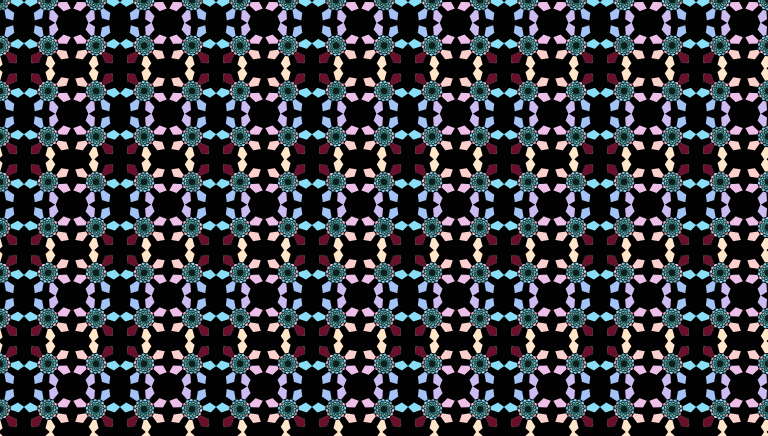
This pattern is drawn by a Shadertoy shader. Its source:

```glsl
// Mirrored lattice of seven-petalled rosettes on black. Space is folded about two
// sets of mirror lines, petals are kites repeated by angle, and each core is a
// log-polar stack of staggered facets. Lengths are in canvas heights.
#define CELL vec2(0.2202, 0.2085)    // mirrored repeat, two rosettes each way
#define ORIGIN vec2(0.0551, 0.8433)  // crossing of two mirror lines
#define RADIUS 0.0556                // centre of rosette to petal tip
#define TILT 0.095                   // turn of the petals, radians
#define PETALS 7.0
#define PETAL_START 0.44             // the rest are fractions of RADIUS
#define PETAL_WIDEST 0.76
#define PETAL_HALF 0.205
#define CORE 0.43
#define RING_RATIO 0.75
#define FACETS 14.0
#define SAMPLES 3

const float TAU = 6.283185;
const vec3 BLACK = vec3(0.008, 0.009, 0.008);

// Cyan, maroon, cream, salmon, pink, lavender, blue
const vec3 PETAL_COLOURS[7] = vec3[7](
    vec3(0.53, 0.87, 0.96), vec3(0.41, 0.06, 0.17), vec3(1.00, 0.90, 0.79),
    vec3(0.98, 0.81, 0.80), vec3(0.93, 0.75, 0.91), vec3(0.80, 0.73, 0.94),
    vec3(0.64, 0.76, 0.96));

float hash(vec3 p) {
    p = fract(p * vec3(0.1031, 0.1137, 0.0973));
    p += dot(p, p.yzx + 33.33);
    return fract((p.x + p.y) * p.z);
}

// Signed distance to the line through a and b, positive on its right
float side(vec2 p, vec2 a, vec2 b) {
    vec2 e = normalize(b - a);
    return dot(p - a, vec2(e.y, -e.x));
}

// Blunt-footed kite along +x
float kite(vec2 p) {
    p.y = abs(p.y);
    vec2 foot = vec2(PETAL_START, 0.07);
    vec2 shoulder = vec2(PETAL_WIDEST, PETAL_HALF);
    float flank = -side(p, foot, shoulder);
    float tip = -side(p, shoulder, vec2(1.0, 0.0));
    return max(max(flank, tip), foot.x - p.x);
}

// Rings of small facets shrinking towards a dark eye
vec3 coreColour(float r, float angle, vec2 id) {
    float depth = log(max(r, 0.01) / CORE) / log(RING_RATIO);
    float ring = floor(depth);
    float v = 1.0 - fract(depth);
    float s = angle * FACETS / TAU + 0.5 * mod(ring, 2.0);
    float u = abs(fract(s) - 0.5) * 2.0;
    float facet = smoothstep(-0.08, 0.08, min(v / 0.55, (1.0 - v) / 0.45) - u);

    float spoke = mod(floor(s), FACETS);
    float pick = hash(vec3(spoke, ring, 5.0));
    float wear = hash(vec3(id + 20.0, spoke + ring * FACETS));
    vec3 pale = mix(vec3(0.55, 0.82, 0.92), vec3(0.94, 0.74, 0.84), step(0.5, pick));
    vec3 teal = mix(vec3(0.16, 0.58, 0.55), vec3(0.42, 0.80, 0.76), pick);
    vec3 tint = mix(pale, teal, clamp(ring * 0.4 + 0.3 * (pick - 0.5), 0.0, 1.0));
    tint *= 0.75 + 0.35 * wear;

    // Only the gaps behind the outermost teeth stay black
    vec3 gap = mix(BLACK, vec3(0.08, 0.19, 0.19), step(0.5, depth));
    vec3 col = mix(gap, tint, facet);
    return mix(col, vec3(0.06, 0.11, 0.11), smoothstep(3.4, 4.4, depth));
}

vec3 pattern(vec2 p, float blur) {
    // Fold about the mirror lines, then centre on the rosette
    vec2 g = (p - ORIGIN) / CELL;
    vec2 id = floor(g * 2.0);
    vec2 q = abs(g - floor(g + 0.5)) * CELL;
    vec2 d = (0.25 * CELL - q) / RADIUS;
    float r = length(d);
    float angle = atan(d.y, d.x) + TILT;

    // Petals
    float sector = floor(angle * PETALS / TAU + 0.5);
    float local = angle - sector * TAU / PETALS;
    int index = int(mod(sector + PETALS, PETALS));
    float dist = kite(r * vec2(cos(local), sin(local)));
    vec3 col = mix(BLACK, PETAL_COLOURS[index], smoothstep(blur, -blur, dist));

    // Dotted rim on the maroon petals
    if (index == 1) {
        float dots = step(0.5, fract(r * 13.0 + abs(local) * 9.0));
        float rim = smoothstep(0.018 + blur, 0.018 - blur, abs(dist));
        col = mix(col, vec3(0.42, 0.38, 0.40), 0.65 * rim * dots);
    }

    // Core
    float inside = smoothstep(CORE + blur, CORE - blur, r);
    return mix(col, coreColour(r, angle, id), inside);
}

void mainImage(out vec4 fragColor, in vec2 fragCoord) {
    float blur = 0.5 / (iResolution.y * RADIUS * float(SAMPLES));
    vec3 sum = vec3(0.0);
    for (int j = 0; j < SAMPLES; j++)
        for (int i = 0; i < SAMPLES; i++) {
            vec2 jitter = (vec2(i, j) + 0.5) / float(SAMPLES) - 0.5;
            sum += pattern((fragCoord + jitter) / iResolution.y, blur);
        }
    fragColor = vec4(sum / float(SAMPLES * SAMPLES), 1.0);
}
```
